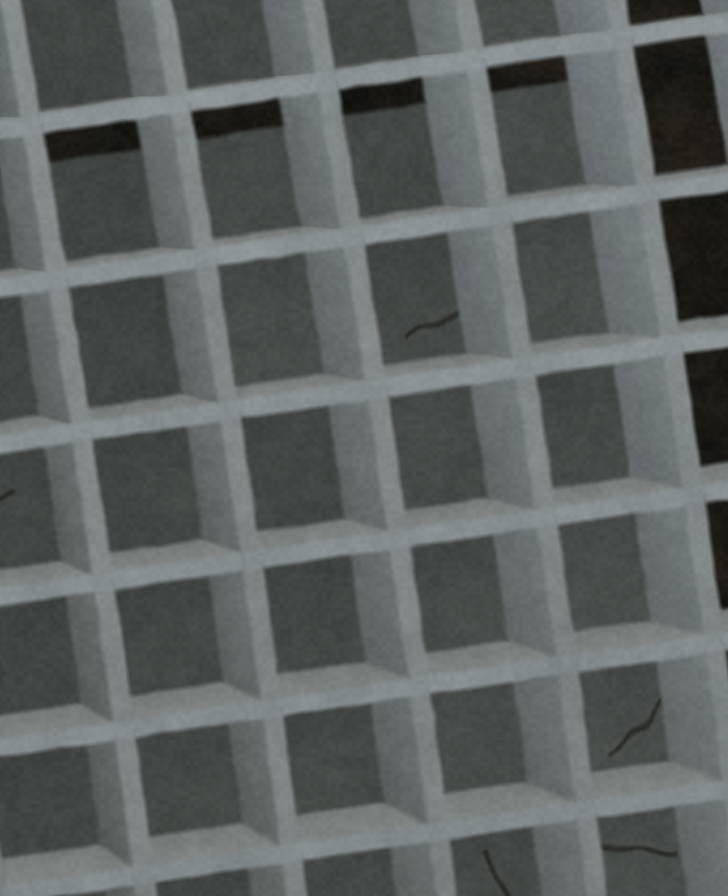
Reproduce this pattern procedurally as a Shadertoy shader.

```glsl
// Tilted pale plastic lattice with deep square cells, a dim floor and scattered twigs

const vec2 NODE = vec2(0.4453, 0.3984);      // reference crossing, in canvas heights
const vec2 STEP_COL = vec2(0.1647, 0.0241);  // one cell to the right
const vec2 STEP_ROW = vec2(0.0239, -0.1660); // one cell down
const vec2 BEND = vec2(-0.0009, 0.0013);     // perspective drift per squared row
const vec2 BAR_HALF = vec2(0.068, 0.060);    // half widths of upright and level bars
const float SOFT = 0.024;                    // edge softness in cells
const float DARK_COL = 2.0;                  // first column with nothing behind it
const float GAP_ROW = -3.0;                  // row with a dark gap under its upper bar
const float GRAIN = 0.032;

const vec3 FLOOR_DIM = vec3(0.25, 0.27, 0.26);
const vec3 FLOOR_LIT = vec3(0.315, 0.33, 0.32);
const vec3 WALL_DIM = vec3(0.35, 0.365, 0.36);
const vec3 WALL_LIT = vec3(0.45, 0.48, 0.485);
const vec3 LEDGE = vec3(0.495, 0.515, 0.51);
const vec3 UPRIGHT = vec3(0.495, 0.52, 0.52);
const vec3 LEVEL = vec3(0.525, 0.555, 0.565);
const vec3 VOID = vec3(0.10, 0.095, 0.08);

float hash(vec2 p) {
    p = fract(p * vec2(0.1031, 0.1137));
    p += dot(p, p.yx + 33.33);
    return fract((p.x + p.y) * p.x * 7.31);
}

float noise(vec2 p) {
    vec2 i = floor(p), f = fract(p);
    f = f * f * (3.0 - 2.0 * f);
    return mix(mix(hash(i), hash(i + vec2(1, 0)), f.x),
               mix(hash(i + vec2(0, 1)), hash(i + vec2(1, 1)), f.x), f.y);
}

float edge(float d) {
    return smoothstep(-SOFT, SOFT, d);
}

float segment(vec2 p, vec2 a, vec2 b) {
    vec2 ab = b - a;
    return length(p - a - ab * clamp(dot(p - a, ab) / dot(ab, ab), 0.0, 1.0));
}

// Canvas position to lattice coordinates: column to the right, row downward
vec2 toLattice(vec2 p) {
    mat2 inv = inverse(mat2(STEP_COL, STEP_ROW));
    float row = (inv * (p - NODE)).y;
    return inv * (p - NODE - BEND * row * row);
}

// Thin bent twigs, mostly on the floor of the lower right cells
float twigs(vec2 f, vec2 id) {
    float chance = 0.03 + 0.6 * step(0.5, id.y) * step(-0.5, id.x);
    float mask = 0.0;
    for (int i = 0; i < 2; i++) {
        vec2 seed = id + vec2(41.0, 67.0) + float(i) * 13.0;
        vec2 mid = vec2(0.25 + 0.3 * hash(seed), 0.3 + 0.45 * hash(seed + 5.0));
        float angle = 2.4 * hash(seed + 9.0) - 0.8;
        vec2 reach = 0.24 * vec2(cos(angle), sin(angle));
        vec2 bent = f + 0.05 * (noise(f * 6.0 + seed) - 0.5);
        float d = segment(bent, mid - reach, mid + reach);
        mask = max(mask, step(hash(seed + 21.0), chance) * (1.0 - smoothstep(0.0, 0.032, d)));
    }
    return mask;
}

vec3 floorColor(vec2 p, vec2 f, vec2 id) {
    float light = 0.06 + 0.10 * id.x + 0.25 * noise(p * 9.0) + 0.25 * hash(id + 30.0);
    vec3 col = mix(FLOOR_DIM, FLOOR_LIT, clamp(light, 0.0, 1.0));
    col *= 0.94 + 0.07 * smoothstep(0.0, 0.5, f.y);
    col = mix(col, VOID, 0.6 * twigs(f, id));
    float gap = step(abs(id.y - GAP_ROW), 0.5) * (1.0 - edge(f.y - 0.225 + 0.012 * id.x));
    vec3 hollow = VOID + vec3(0.06, 0.045, 0.03) * (noise(p * 28.0) - 0.4);
    return mix(col, hollow, max(gap, step(DARK_COL, id.x)));
}

void mainImage(out vec4 fragColor, in vec2 fragCoord) {
    vec2 p = fragCoord / iResolution.y;
    vec2 q = toLattice(p);
    q += 0.014 * (vec2(noise(p * 45.0), noise(p * 45.0 + 70.0)) - 0.5);
    vec2 id = floor(q), f = q - id;

    // Visible depth of the right wall and lower ledge grows away from the eye
    float wallWidth = clamp(0.27 + 0.035 * (id.x + 1.0), 0.1, 0.5);
    float ledgeWidth = max(0.125 + 0.035 * (id.y + 1.0), 0.02);
    vec2 depth = vec2(wallWidth, ledgeWidth);
    vec2 inner = 1.0 - BAR_HALF - depth;
    vec2 along = (f - inner) / depth;

    // Floor, then the two inner faces mitred from back corner to front corner
    float light = clamp(0.28 + 0.6 * p.x + 0.5 * (p.y - 0.5), 0.0, 1.0);
    vec3 wall = mix(WALL_DIM, WALL_LIT, light);
    wall *= 0.92 + 0.13 * clamp(along.x, 0.0, 1.0) + 0.05 * (0.5 - f.y);
    vec3 ledge = LEDGE * (0.92 + 0.09 * clamp(along.y, 0.0, 1.0));
    vec3 faces = mix(wall, ledge, smoothstep(-0.2, 0.2, along.y - along.x));
    vec3 col = floorColor(p, f, id);
    col = mix(col, faces, max(edge(f.x - inner.x), edge(f.y - inner.y)));

    // Front bars, the level ones slightly brighter
    vec2 toBar = 0.5 - abs(f - 0.5);
    vec2 bar = vec2(edge(BAR_HALF.x - toBar.x), edge(BAR_HALF.y - toBar.y));
    float tone = 0.94 + 0.08 * p.y + 0.06 * noise(p * 18.0);
    col = mix(col, UPRIGHT * tone, bar.x);
    col = mix(col, LEVEL * tone, bar.y * (1.0 - 0.3 * bar.x));

    // Fine grain and soft blotches
    col += GRAIN * (noise(p * 210.0) - 0.5) + 0.025 * (noise(p * 60.0) - 0.5);
    fragColor = vec4(clamp(col, 0.0, 1.0), 1.0);
}
```
